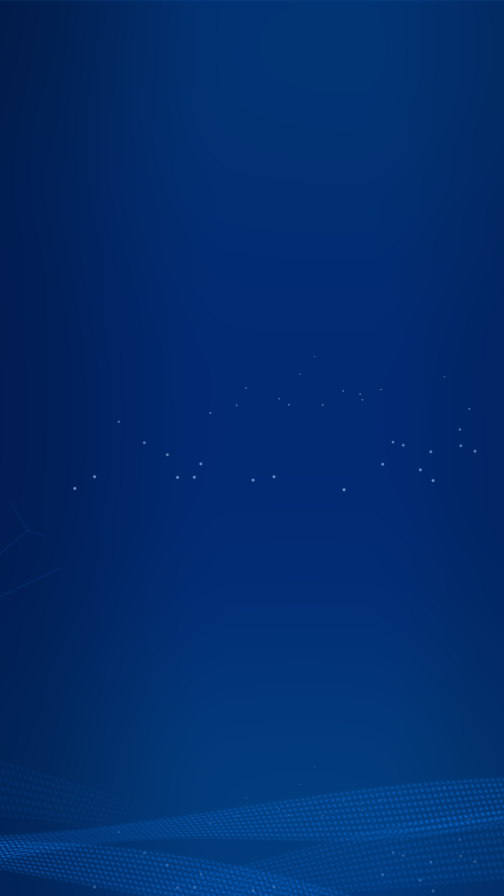
Write a WebGL 1 fragment shader that draws this background.

```glsl
precision highp float;
// Deep blue night gradient with a drifting band of stars above dotted wave ribbons.
uniform vec2 u_resolution;

float hash(float n) {
  return fract(sin(n * 12.9898) * 43758.5453);
}

// Soft elliptical glow around a centre.
float glow(vec2 uv, vec2 center, vec2 radius) {
  vec2 d = (uv - center) / radius;
  return exp(-dot(d, d));
}

float segment(vec2 p, vec2 a, vec2 b, float width) {
  vec2 ab = b - a;
  float t = clamp(dot(p - a, ab) / dot(ab, ab), 0.0, 1.0);
  return 1.0 - smoothstep(0.0, width, length(p - a - ab * t));
}

// Scattered points: larger and brighter low in the band, fainter above.
float stars(vec2 uv, float aspect) {
  float light = 0.0;
  for (int i = 0; i < 34; i++) {
    float n = float(i) + 1.0;
    float rise = hash(n + 71.3);
    float spread = pow(fract(n * 0.618034), 0.7);
    vec2 center = vec2(mix(0.12, 0.97, spread) + 0.03 * (hash(n) - 0.5),
                       0.445 + 0.19 * rise * (0.6 + 0.4 * rise));
    float radius = mix(0.0044, 0.0024, smoothstep(0.3, 0.8, rise));
    float d = length((uv - center) * vec2(1.0, aspect));
    light += (1.0 - smoothstep(radius * 0.3, radius, d)) * mix(0.85, 0.3, rise);
  }
  return min(light, 1.0);
}

// Sheet of dots stretched between two curves, with a soft upper rim.
float ribbon(vec2 uv, float top, float bottom, float rows) {
  float thickness = max(top - bottom, 0.002);
  float t = (uv.y - bottom) / thickness;
  float edge = 0.003;
  float inside = smoothstep(bottom - edge, bottom + edge, uv.y)
               * (1.0 - smoothstep(top - edge, top + edge, uv.y));
  float across = 0.5 + 0.5 * cos(6.2832 * t * rows);
  float along = 0.5 + 0.5 * cos(6.2832 * (uv.x * 90.0 + t * 3.0));
  float resolved = smoothstep(1.5, 3.0, thickness * u_resolution.y / rows);
  float dots = mix(0.25, across * along, resolved);
  float rim = exp(-abs(uv.y - top) / 0.002);
  return inside * (0.08 + 0.65 * dots) + 0.16 * rim * (0.4 + 0.6 * along);
}

void main() {
  vec2 uv = gl_FragCoord.xy / u_resolution;
  float aspect = u_resolution.y / u_resolution.x;
  vec2 p = uv * vec2(1.0, aspect);
  float x = uv.x;

  // Background glows and darker sides
  vec3 color = vec3(0.006, 0.16, 0.443);
  color = mix(color, vec3(0.008, 0.2, 0.45), glow(uv, vec2(0.68, 0.95), vec2(0.75, 0.24)));
  color = mix(color, vec3(0.008, 0.236, 0.488), glow(uv, vec2(0.6, 0.1), vec2(0.85, 0.21)));
  color *= mix(vec3(0.7, 0.68, 0.72), vec3(1.0), smoothstep(-0.05, 0.46, x));
  color *= 1.0 - 0.14 * smoothstep(0.72, 1.05, x);
  color *= 1.0 - 0.1 * smoothstep(0.75, 1.0, uv.y) * (1.0 - smoothstep(0.0, 0.5, x));
  color += vec3(0.01, 0.03, 0.04) * smoothstep(0.997, 1.0, uv.y);

  // Faint web at the left edge
  vec2 node = vec2(0.055, 0.408 * aspect);
  float web = segment(p, node, vec2(0.0, 0.382 * aspect), 0.004)
            + segment(p, node, vec2(0.02, 0.44 * aspect), 0.004)
            + segment(p, node, vec2(0.085, 0.403 * aspect), 0.004)
            + segment(p, vec2(0.0, 0.334 * aspect), vec2(0.12, 0.366 * aspect), 0.004);
  color += vec3(0.005, 0.025, 0.045) * web;

  // Dotted waves
  float crest = 0.065 + 0.066 * smoothstep(-0.1, 1.05, x);
  float trough = 0.04 + 0.045 * x + 0.01 * sin(6.0 * x);
  float waves = 0.8 * ribbon(uv, crest, trough, 8.0);
  waves += 0.75 * ribbon(uv, 0.06 - 0.125 * x * x, 0.03 - 0.1 * x, 8.0);
  waves += 0.45 * ribbon(uv, 0.095 * smoothstep(0.1, 1.05, x), -0.03 + 0.05 * x, 9.0)
         * smoothstep(0.15, 0.5, x);
  waves += 0.2 * ribbon(uv, 0.15 - 0.17 * x, 0.09 - 0.06 * x, 6.0)
         * (1.0 - smoothstep(0.12, 0.36, x));
  color = mix(color, vec3(0.02, 0.41, 0.82), min(waves, 0.8));

  // Star band and its dim echo over the waves
  float starlight = 0.9 * stars(uv, aspect) + 0.4 * stars(uv + vec2(0.0, 0.458), aspect);
  color = mix(color, vec3(0.58, 0.74, 0.93), starlight);

  gl_FragColor = vec4(color, 1.0);
}
```
